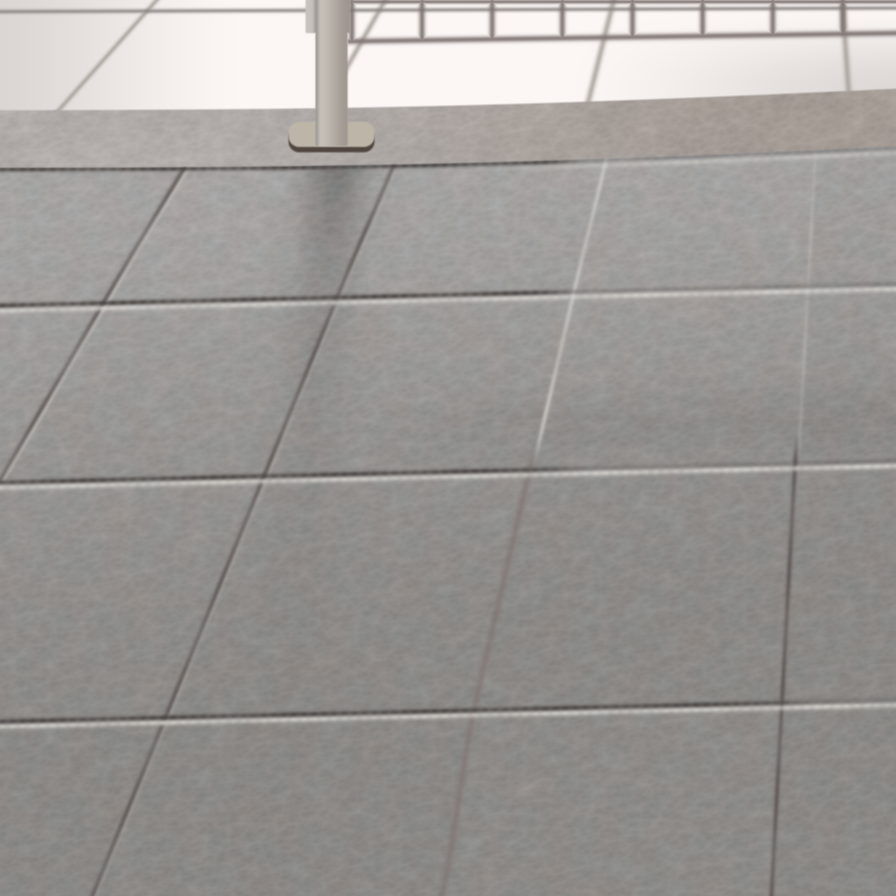
Give the GLSL for this texture, as a Shadertoy shader.

```glsl
vec2 hash2(vec2 p) {
    p = vec2(dot(p, vec2(127.1, 311.7)), dot(p, vec2(269.5, 183.3)));
    return fract(sin(p) * 43758.5);
}

// Cellular noise: distance to the nearest scattered point
float cells(vec2 p) {
    vec2 id = floor(p);
    float nearest = 2.0;
    for (int j = -1; j <= 1; j++)
        for (int i = -1; i <= 1; i++) {
            vec2 c = id + vec2(i, j);
            nearest = min(nearest, length(c + hash2(c) - p));
        }
    return nearest - 0.5;
}

float fill(float d) {
    float soft = 0.0008 + 0.8 / min(iResolution.x, iResolution.y);
    return 1.0 - smoothstep(-soft, soft, d);
}

// Soft-edged stroke
float line(float d, float width) { return exp(-d * d / (width * width)); }

float box(vec2 p, vec2 center, vec2 halfSize, float radius) {
    vec2 d = abs(p - center) - halfSize + radius;
    return length(max(d, 0.0)) + min(max(d.x, d.y), 0.0) - radius;
}

// Fine mottled stone, flattened and slightly tilted
float stone(vec2 p) {
    p.y += 0.15 * p.x;
    return 0.6 * cells(p * vec2(36.0, 62.0)) + 0.7 * cells(p * vec2(70.0, 120.0) + 7.0)
         + 0.5 * cells(p * vec2(130.0, 190.0) + 3.0);
}

// Grey tiles receding in perspective; s is depth down the tilted floor
vec3 tiledFloor(vec2 p, float s) {
    float spacing = 0.2 + 0.179 * s;
    float bend = 0.013 * smoothstep(0.78, 1.02, s) * line(p.x - 0.5, 0.15);
    float u = (p.x - bend - 0.917 + 0.055 * s) / spacing;
    float v = (s - 0.19) / (0.1127 + 0.115 * s);
    float column = round(u), row = round(v);

    vec3 col = mix(vec3(0.66, 0.652, 0.648), vec3(0.555, 0.545, 0.533), smoothstep(0.14, 0.82, s + 0.1 * p.x));
    col += 0.01 * (hash2(floor(vec2(u, v))).x - 0.5);
    col += 0.05 * stone(p);
    col += 0.03 * cells(p * 24.0) * vec3(0.7, -0.3, -0.5);

    // Soft shade below the post and along the second row
    float shadow = line(p.x - 0.375 + 0.1 * (s - 0.2), 0.035);
    col -= 0.17 * shadow * exp(-6.0 * max(s - 0.18, 0.0));
    col -= 0.03 * line(s - 0.49, 0.035) * smoothstep(0.3, 0.7, p.x);

    // Receding joints, changing from pale to dark
    float dx = (u - column) * spacing / sqrt(1.0 + pow(0.055 - 0.179 * u, 2.0));
    float near = smoothstep(0.5, 0.54, s);
    float dark = column == -1.0 ? 0.0 : column == 0.0 ? 0.8 * near : 0.75;
    float pale = column == -1.0 ? 0.75 * (1.0 - near) : column == 0.0 ? 0.3 * (1.0 - near) : 0.25;
    pale = column == -3.0 ? 0.6 : pale;
    float wear = 0.85 + 0.15 * sin(s * 50.0 + column * 3.0);
    col = mix(col, vec3(0.8, 0.79, 0.77), line(dx - 0.0035, 0.0028) * pale * wear);
    col = mix(col, vec3(0.36, 0.33, 0.32), line(dx, 0.003) * dark * wear);
    col = mix(col, vec3(0.5, 0.45, 0.44), line(dx, 0.004) * float(column == -1.0) * near * 0.6);

    // Cross joints: dark groove above a lit lower lip
    float dy = s - (0.1127 * row + 0.19) / (1.0 - 0.115 * row);
    float fade = 1.0 - smoothstep(0.0, 0.06, p.x - (row == 3.0 ? 0.85 : 0.6));
    float lip = row == 0.0 ? smoothstep(0.5, 0.7, p.x) * 0.5 : 0.8;
    wear = 0.82 + 0.1 * sin(p.x * 43.0 + row * 2.0) + 0.08 * sin(p.x * 560.0);
    col = mix(col, vec3(0.85, 0.84, 0.82), line(dy - 0.0045, 0.0035) * lip * wear);
    return mix(col, vec3(0.29, 0.27, 0.26), line(dy + 0.001, 0.003) * (0.3 + 0.6 * fade) * wear);
}

// Sunlit paving beyond the curb
vec3 brightFloor(vec2 p) {
    float spacing = 0.255 + 0.32 * p.y;
    float u = (p.x - 0.94 - 0.07 * p.y) / spacing;
    vec3 col = mix(vec3(0.85, 0.83, 0.82), vec3(0.99, 0.97, 0.96), smoothstep(-0.05, 0.3, p.x));
    col -= 0.12 * smoothstep(0.6, 1.0, p.x) * smoothstep(0.0, 0.1, p.y);
    col = mix(col, vec3(0.66, 0.63, 0.6), line((u - round(u)) * spacing, 0.0038) * 0.8);
    return mix(col, vec3(0.55, 0.53, 0.52), line(p.y - 0.013 + 0.004 * p.x, 0.0026) * 0.8);
}

void mainImage(out vec4 fragColor, in vec2 fragCoord) {
    vec2 p = fragCoord / iResolution.xy;
    p.y = 1.0 - p.y;
    float s = p.y + 0.024 * p.x - 0.007 * sin(3.14 * p.x) * smoothstep(0.32, 0.18, p.y);

    // Curb between the two floors
    vec3 curb = mix(vec3(0.7, 0.68, 0.67), vec3(0.65, 0.615, 0.59), smoothstep(0.2, 0.9, p.x));
    curb += 0.05 * stone(p) + 0.03 * cells(p * 17.0) * vec3(1.0, 0.9, 0.8);
    vec3 col = mix(curb, brightFloor(p), fill(s - 0.123));
    col = mix(tiledFloor(p, s), col, fill(s - 0.187));

    // Railing with evenly spaced bars
    float railY = 0.052 - 0.015 * p.x;
    float bar = (fract((p.x - 0.471) / 0.0783 + 0.5) - 0.5) * 0.0783;
    float rail = max(line(p.y - railY, 0.0036), line(p.y - 0.002, 0.0025));
    rail = max(rail, line(bar, 0.0036) * fill(p.y - railY));
    col = mix(col, vec3(0.5, 0.46, 0.45), rail * fill(0.388 - p.x) * 0.9);

    // Post on its base plate
    col = mix(col, vec3(0.32, 0.28, 0.25), fill(box(p, vec2(0.37, 0.156), vec2(0.048, 0.014), 0.012)));
    col = mix(col, vec3(0.74, 0.71, 0.66), fill(box(p, vec2(0.37, 0.15), vec2(0.048, 0.014), 0.012)));
    float post = min(box(p, vec2(0.37, 0.08), vec2(0.018, 0.083), 0.003),
                     box(p, vec2(0.366, 0.0), vec2(0.025, 0.037), 0.002));
    vec3 metal = mix(vec3(0.78, 0.76, 0.73), vec3(0.62, 0.59, 0.56), smoothstep(0.355, 0.39, p.x));
    col = mix(col, metal - 0.15 * line(p.x - 0.353, 0.003), fill(post));

    fragColor = vec4(clamp(col, 0.0, 1.0), 1.0);
}
```
